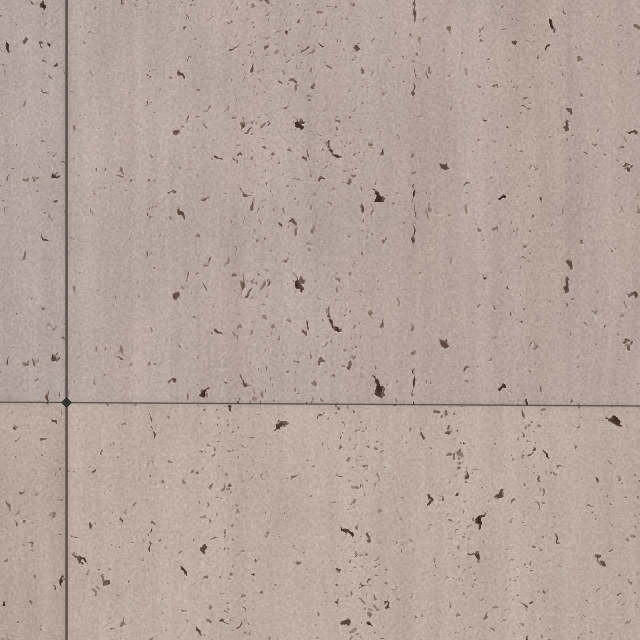
This texture is drawn by a WebGL 1 fragment shader. Its source:

```glsl
precision highp float;
uniform vec2 u_resolution;

// Slab layout
const vec2 JOINT = vec2(0.104, 0.371), SLAB = vec2(1.25, 0.9);
const vec2 JOINT_HALF = vec2(0.0018, 0.0010);
const float JOINT_TILT = 0.006, CROSS_RADIUS = 0.0085;
// The foot of the upper slabs repeats the part above, stretched
const float REPEAT_TOP = 0.316, REPEAT_STRETCH = 1.42, REPEAT_SHIFT = 0.305;
// Pore bands and fissures, by horizontal position
const vec4 UPPER_BANDS = vec4(0.395, 0.465, 0.555, 0.82);
const vec4 LOWER_BANDS = vec4(0.355, 0.57, 0.72, 0.83);
const float BAND_WIDTH = 0.03, UPPER_FISSURE = 0.648, LOWER_FISSURE = 0.235;
const float PORE_EDGE = 0.0010;
const vec2 RIM_SHIFT = vec2(-0.0008, 0.0021);
const float GRAIN = 0.075, STREAK = 0.04;

const vec3 STONE_PINK = vec3(0.712, 0.650, 0.620);
const vec3 STONE_LIGHT = vec3(0.738, 0.674, 0.634);
const vec3 STONE_WARM = vec3(0.700, 0.632, 0.585);
const vec3 STONE_GREY = vec3(0.690, 0.636, 0.618);
const vec3 RIM_PALE = vec3(0.80, 0.755, 0.725);
const vec3 PORE_TAN = vec3(0.46, 0.375, 0.33);
const vec3 PORE_DARK = vec3(0.23, 0.155, 0.13);
const vec3 GROUT = vec3(0.31, 0.285, 0.26);
const vec3 CROSS_DARK = vec3(0.20, 0.215, 0.195);

vec2 hash2(vec2 p) {
  vec3 h = fract(p.xyx * vec3(0.1031, 0.1030, 0.0973));
  h += dot(h, h.yzx + 33.33);
  return fract((h.xx + h.yz) * h.zy);
}

float corner(vec2 cell, vec2 offset) {
  return dot(hash2(cell) * 2.0 - 1.0, offset);
}

float noise(vec2 p) {
  vec2 i = floor(p), f = p - i, e = vec2(0.0, 1.0);
  vec2 u = f * f * f * (f * (f * 6.0 - 15.0) + 10.0);
  return mix(mix(corner(i, f), corner(i + e.yx, f - e.yx), u.x),
             mix(corner(i + e, f - e), corner(i + 1.0, f - 1.0), u.x), u.y);
}

float bandDensity(float x, vec4 centres) {
  vec4 d = (x - centres) / BAND_WIDTH;
  return dot(exp(-d * d), vec4(1.0, 1.0, 1.0, 0.6));
}

float fill(float d, float edge) {
  return 1.0 - smoothstep(-edge, edge, d);
}

// Pinholes where fine noise peaks
float pinholes(vec2 p, float density) {
  float n = noise(p * vec2(125.0, 108.0)) + 0.5 * noise(p * 235.0);
  float limit = 0.51 - 0.13 * density;
  return smoothstep(limit, limit + 0.14, n);
}

// Scattered ragged hollows: x is the hollow, y its pale rim
vec2 pores(vec2 p, float seed, float cells, vec2 chance, vec2 size, vec2 tilt, vec4 bands, float edge) {
  vec2 base = floor(p * cells), cover = vec2(0.0);
  float ragged = noise(p * 210.0 + seed) + 0.7 * noise(p * 110.0 + seed) - 1.0;
  for (int k = 0; k < 9; k++) {
    vec2 cell = base + vec2(mod(float(k), 3.0), floor(float(k) / 3.0)) - 1.0;
    vec2 form = hash2(cell + seed + 57.3), pick = hash2(cell + seed + 113.7);
    vec2 d = p - (cell + hash2(cell + seed)) / cells;
    float odds = chance.x + chance.y * bandDensity(p.x - d.x, bands);
    float a = tilt.x + (form.x - 0.5) * tilt.y;
    mat2 turn = mat2(cos(a), -sin(a), sin(a), cos(a));
    vec2 radii = size * mix(0.5, 1.25, form.y * form.y) * vec2(mix(0.6, 1.3, pick.y), 1.0);
    vec2 reach = vec2(length(turn * d / radii), length(turn * (d + RIM_SHIFT) / radii));
    reach = (reach + ragged) * radii.x;
    cover = max(cover, step(pick.x, odds) * vec2(fill(reach.x, edge), fill(reach.y, edge)));
  }
  return cover;
}

void main() {
  float scale = min(u_resolution.x, u_resolution.y), edge = max(PORE_EDGE, 0.6 / scale);
  vec2 p = gl_FragCoord.xy / scale;
  vec2 q = p - JOINT + vec2(0.0, JOINT_TILT * (p.x - JOINT.x));
  vec2 id = floor(q / SLAB);
  float upper = step(0.0, id.y), side = step(id.x, -0.5);
  float seed = 17.0 + 31.0 * id.x + 73.0 * id.y;
  // Bedded stone colour
  vec2 s = p + vec2(0.016 * noise(p * vec2(5.0, 4.0) + seed), 0.0);
  float broad = noise(s * vec2(9.0, 0.9) + seed);
  float streak = noise(s * vec2(34.0, 2.2) + seed) + 0.6 * noise(s * vec2(85.0, 6.0) + seed);
  float cloud = noise(p * 7.0 + seed) + 0.5 * noise(p * 19.0 + seed) + 0.4 * noise(p * 45.0 + seed);
  vec3 stone = mix(mix(STONE_LIGHT, STONE_PINK, upper), mix(STONE_WARM, STONE_GREY, upper), side * 0.7);
  float warmth = 0.25 * smoothstep(0.45, 0.85, p.x) + 0.8 * broad + 0.35 * cloud;
  stone = mix(stone, STONE_WARM, clamp(warmth, 0.0, 0.6));
  stone += STREAK * streak + 0.03 * cloud - 0.025 * broad;
  stone += GRAIN * (noise(p * 240.0) + 0.6 * noise(p * vec2(140.0, 115.0) + 9.0));
  // Warped pore space
  float copied = upper * step(q.y, REPEAT_TOP);
  vec2 r = vec2(p.x, mix(q.y, REPEAT_SHIFT + q.y / REPEAT_STRETCH, copied)), v = r + seed;
  vec2 w = r + 0.011 * vec2(noise(v * 65.0), noise(v * 65.0 + 40.0));
  w += 0.005 * vec2(noise(v * 150.0), noise(v * 150.0 + 80.0));
  vec4 bands = mix(LOWER_BANDS, UPPER_BANDS, upper);
  float density = bandDensity(r.x + 0.02 * noise(r * 12.0), bands) + 1.2 * noise(r * 9.0 + seed);
  vec2 tilt = mix(vec2(0.1, 2.6), vec2(0.65, 1.6), side);
  vec2 pin = vec2(pinholes(v, density), pinholes(v + RIM_SHIFT, density));
  vec2 fine = pores(w, seed, 88.0, vec2(0.10, 0.25), vec2(0.0019, 0.0027), tilt, bands, edge);
  vec2 mid = pores(w, seed + 211.0, 42.0, vec2(0.07 + 0.1 * side, 0.28), vec2(0.0026, 0.0050), tilt, bands, edge);
  vec2 big = pores(w, seed + 419.0, 14.0, vec2(0.14 + 0.25 * side, 0.13), vec2(0.0038, 0.0095), tilt, bands, edge);
  // Broken vertical fissure
  float path = mix(LOWER_FISSURE, UPPER_FISSURE, upper) + 0.012 * noise(vec2(r.y * 14.0, seed));
  float gape = 0.010 * noise(vec2(r.y * 17.0, seed + 5.0)) + 0.005 * noise(r * 110.0) - 0.0012;
  float fissure = (1.0 - side) * fill(abs(w.x - path) - gape, edge);
  // Hollows of uneven depth
  float wear = clamp(0.88 + 0.7 * noise(p * 11.0 + 3.0) + 0.7 * noise(p * 95.0 + 21.0), 0.5, 1.0);
  vec3 color = mix(stone, RIM_PALE, 0.45 * max(max(pin.y, fine.y), max(mid.y, big.y)));
  color = mix(color, PORE_TAN, max(max(pin.x * 0.75, fine.x * 0.9), max(mid.x, big.x)) * wear);
  color = mix(color, PORE_DARK, max(max(big.x * 0.9, fissure * 0.85), mid.x * 0.45) * wear);
  // Joints and the dark knot where they cross
  vec2 gap = abs(q - SLAB * floor(q / SLAB + 0.5));
  vec2 line = 1.0 - smoothstep(JOINT_HALF - edge, JOINT_HALF + edge, gap), shade = exp(-gap / 0.004);
  color *= 1.0 - 0.12 * max(shade.x, shade.y * 0.6);
  color = mix(color, GROUT, max(line.x * 0.95, line.y * 0.9));
  gl_FragColor = vec4(mix(color, CROSS_DARK, fill(gap.x + gap.y - CROSS_RADIUS, edge)), 1.0);
}
```
